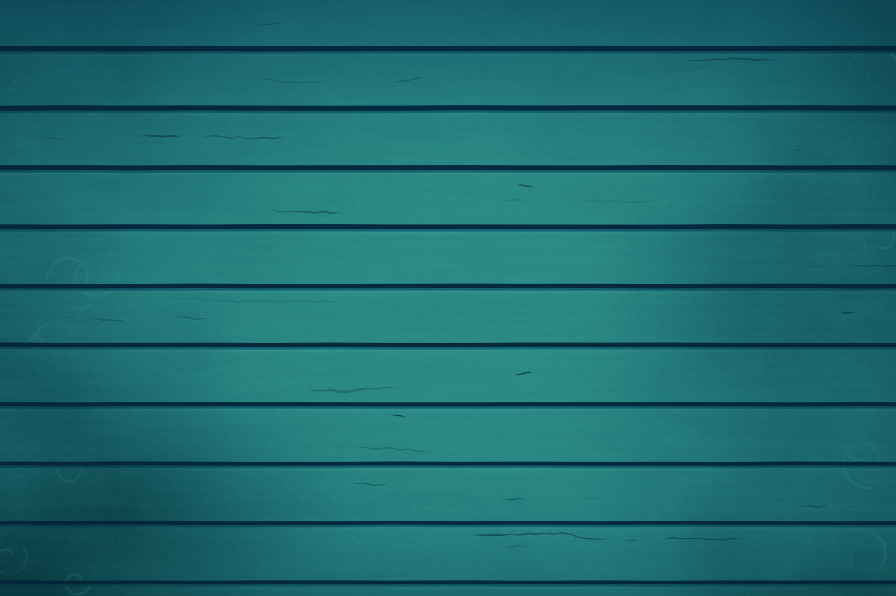
Give the GLSL for this texture, as a Shadertoy shader.

```glsl
// Weathered teal horizontal boards with dark grooves, grain, cracks and faded scrolls.

const float PITCH = 0.0994;         // board height
const float FIRST_GROOVE = 0.0235;  // height of the lowest groove
const float GROOVE_JITTER = 0.0016;
const float GROOVE_LOW = 0.0028;    // groove half width at the bottom
const float GROOVE_HIGH = 0.0046;   // and at the top
const float LIP_WIDTH = 0.0040;     // shaded bevel under each groove
const float GRAIN = 0.10;
const float STAIN = 0.34;
const int CRACKS = 3;               // per board
const int SCROLLS = 14;
const float SCROLL_OPACITY = 0.13;

const vec3 DEEP = vec3(0.035, 0.225, 0.255);
const vec3 MID = vec3(0.095, 0.385, 0.410);
const vec3 LIGHT = vec3(0.170, 0.540, 0.525);
const vec3 BLUE_TINT = vec3(0.07, 0.34, 0.43);
const vec3 GROOVE = vec3(0.010, 0.140, 0.225);
const vec3 LIP = vec3(0.045, 0.320, 0.390);
const vec3 PALE = vec3(0.30, 0.66, 0.66);

float hash(vec2 p) {
    vec3 q = fract(vec3(p.xyx) * 0.1031);
    q += dot(q, q.yzx + 33.33);
    return fract((q.x + q.y) * q.z);
}

float noise(vec2 p) {
    vec2 i = floor(p), f = fract(p);
    f = f * f * (3.0 - 2.0 * f);
    return mix(mix(hash(i), hash(i + vec2(1, 0)), f.x),
               mix(hash(i + vec2(0, 1)), hash(i + vec2(1, 1)), f.x), f.y);
}

float fbm(vec2 p) {
    float sum = 0.0, amp = 0.5;
    for (int i = 0; i < 5; i++) {
        sum += amp * noise(p);
        p = p * 2.03 + 17.3;
        amp *= 0.5;
    }
    return sum;
}

// Soft dark or light spot, 1 at its centre
float spot(vec2 uv, vec2 centre, vec2 size) {
    vec2 d = (uv - centre) / size;
    return exp(-dot(d, d));
}

// Thin, tapering, broken splits along a board
float cracks(vec2 p, float board, float height, float px) {
    float cover = 0.0;
    for (int i = 0; i < CRACKS; i++) {
        vec2 seed = vec2(board * 7.0 + 31.0, float(i) * 13.0 + 5.0);
        float h = hash(seed + 3.0);
        float len = mix(0.015, 0.24, h * h);
        float dx = p.x - 1.5 * hash(seed);
        float level = mix(0.2, 0.8, hash(seed + 9.0)) * PITCH;
        float wander = 0.010 * (noise(vec2(p.x * 14.0, seed.x)) - 0.5)
                     + 0.003 * (noise(vec2(p.x * 70.0, seed.y)) - 0.5);
        float taper = max(1.0 - abs(dx) / len, 0.0);
        float width = 0.0013 * taper * noise(vec2(p.x * 35.0, seed.x + 4.0));
        float line = 1.0 - smoothstep(width, width + px, abs(height - level - wander));
        float gaps = smoothstep(0.25, 0.6, noise(vec2(p.x * 22.0, seed.y + 8.0)));
        cover = max(cover, line * gaps * smoothstep(0.0, 0.3, taper) * hash(seed + 21.0));
    }
    return cover;
}

// Faded one-turn curls gathered at the left and right edges
float scrolls(vec2 p, float aspect, float px) {
    float cover = 0.0;
    for (int i = 0; i < SCROLLS; i++) {
        vec2 seed = vec2(float(i) * 5.0 + 2.0, 71.0);
        float inset = 0.18 * hash(seed);
        float x = i % 3 == 0 ? aspect - 0.4 * inset : inset;
        vec2 d = p - vec2(x, hash(seed + 6.0));
        float turn = fract(atan(d.y, d.x) / 6.28318 + hash(seed + 11.0));
        float radius = mix(0.02, 0.055, hash(seed + 17.0)) * (0.35 + 0.65 * turn);
        cover += 1.0 - smoothstep(0.001, 0.002 + px, abs(length(d) - radius));
    }
    return min(cover, 1.0) * smoothstep(0.3, 0.65, fbm(p * 12.0));
}

void mainImage(out vec4 fragColor, in vec2 fragCoord) {
    vec2 uv = fragCoord / iResolution.xy;
    vec2 p = fragCoord / iResolution.y;
    float px = 1.0 / iResolution.y;
    float row = (uv.y - FIRST_GROOVE) / PITCH;
    float board = floor(row);

    // Broad lighting, stains and lengthwise grain
    vec2 c = uv - vec2(0.5, 0.48);
    float tone = 1.0 - 2.0 * c.x * c.x - 7.0 * pow(abs(c.y), 4.0);
    tone -= 0.38 * spot(uv, vec2(0.17, 0.12), vec2(0.17, 0.16));
    tone -= 0.20 * spot(uv, vec2(0.86, 0.48), vec2(0.12, 0.30));
    tone -= 0.20 * spot(uv, vec2(0.03, 0.35), vec2(0.10, 0.20));
    tone += STAIN * (fbm(p * 4.0) - 0.5) * (0.3 + 2.5 * abs(c.x));
    tone += GRAIN * (fbm(vec2(p.x * 7.0, p.y * 150.0 + board * 9.0)) - 0.5);
    tone += 0.06 * (noise(p * 260.0) - 0.5) + 0.05 * (hash(vec2(board + 20.0, 4.0)) - 0.5);
    tone = clamp(tone, 0.0, 1.05);
    vec3 col = mix(mix(DEEP, MID, min(tone * 2.0, 1.0)), LIGHT, max(tone * 2.0 - 1.0, 0.0));
    col = mix(col, BLUE_TINT, 0.45 * smoothstep(0.75, 1.05, uv.y + 0.15 * fbm(p * vec2(3.0, 12.0)) - 0.05));

    // Surface wear
    col = mix(col, PALE, SCROLL_OPACITY * scrolls(p, iResolution.x / iResolution.y, px));
    col = mix(col, GROOVE, 0.75 * cracks(p, board, fract(row) * PITCH, px));

    // Groove, the bevel below it and the lit rim of the next board
    float joint = floor(row + 0.5);
    float d = (row - joint) * PITCH + GROOVE_JITTER * (hash(vec2(joint + 40.0, 8.0)) - 0.5);
    d += 0.0007 * (noise(vec2(p.x * 9.0, joint + 50.0)) - 0.5);
    float halfWidth = mix(GROOVE_LOW, GROOVE_HIGH, uv.y);
    float below = -d - halfWidth;
    float rim = smoothstep(LIP_WIDTH, LIP_WIDTH + px, below) * exp(-max(below - LIP_WIDTH, 0.0) / 0.003);
    col += 0.05 * rim * tone;
    float lip = smoothstep(-px, 0.0, below) * (1.0 - smoothstep(LIP_WIDTH - px, LIP_WIDTH + px, below));
    col = mix(col, LIP * (0.6 + 0.5 * tone), 0.8 * lip);
    float cut = 1.0 - smoothstep(halfWidth - 0.5 * px, halfWidth + 0.5 * px, abs(d));
    col = mix(col, GROOVE, 0.95 * cut);

    fragColor = vec4(clamp(col, 0.0, 1.0), 1.0);
}
```
